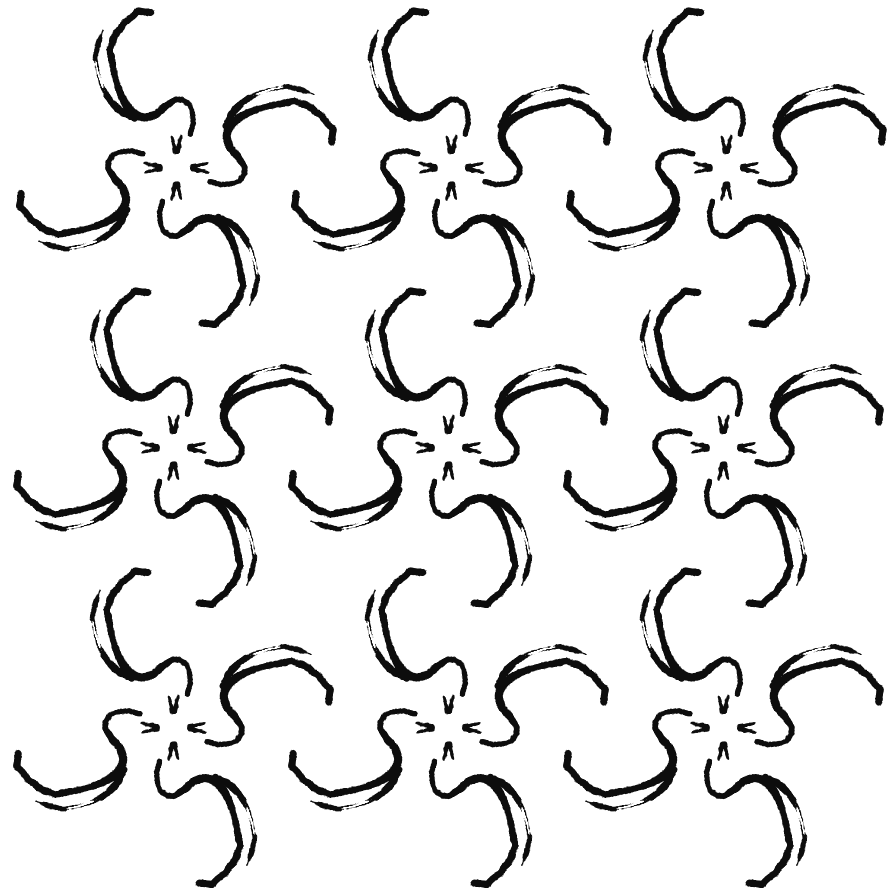
Write a Shadertoy shader that draws this pattern.

```glsl
// Three by three grid of brush-drawn pinwheels, each with four curling ink arms.

const float UNITS = 768.0;                  // design units across the canvas
const vec2  FIRST = vec2(148.7, 143.8);     // centre of the top left pinwheel
const vec2  PITCH = vec2(235.7, 240.0);     // spacing between pinwheels
const int   COUNT = 3;                      // pinwheels across and down
const float TOP_ROW_SHIFT = 2.5;            // sideways slip of the top row
const float REACH = 150.0;                  // outer radius of a pinwheel
const float ARM_WIDTH = 3.0;                // half width of the main stroke
const float TAIL_WIDTH = 2.1;               // half width near the inner hook
const float ROUGHNESS = 1.1;                // wobble of the ink edge
const vec3  PAPER = vec3(1.0);
const vec3  INK = vec3(0.05);

// Main stroke, from the outer tip to the inner hook (y points down)
const int ARM_N = 18;
const vec2 ARM[ARM_N] = vec2[](
    vec2(-22, -133), vec2(-33, -134), vec2(-44, -125), vec2(-53, -113),
    vec2(-57, -101), vec2(-54, -84), vec2(-49, -65), vec2(-42, -52),
    vec2(-34, -45), vec2(-26, -43), vec2(-17, -46), vec2(-9, -53),
    vec2(-2, -58), vec2(5, -58.5), vec2(11, -54), vec2(14, -47),
    vec2(14.5, -38), vec2(12, -29));

// Dry stroke that runs outside the arm and merges into its bend
const int DRY_N = 8;
const vec2 DRY[DRY_N] = vec2[](
    vec2(-63, -118), vec2(-68, -103), vec2(-69.5, -95), vec2(-67, -80),
    vec2(-63.5, -69), vec2(-58, -59), vec2(-49, -49), vec2(-36, -43));

float hash(vec2 p) {
    vec3 q = fract(p.xyx * 0.1031);
    q += dot(q, q.yzx + 33.33);
    return fract((q.x + q.y) * q.z);
}

float noise(vec2 p) {
    vec2 i = floor(p), f = fract(p);
    f = f * f * (3.0 - 2.0 * f);
    return mix(mix(hash(i), hash(i + vec2(1, 0)), f.x),
               mix(hash(i + vec2(0, 1)), hash(i + vec2(1, 1)), f.x), f.y);
}

// Nearest point on a growing path: x distance, y length along, z signed offset
void extendPath(vec2 p, vec2 a, vec2 b, inout vec3 nearest, inout float travelled) {
    vec2 ab = b - a, ap = p - a;
    float len = length(ab);
    float h = clamp(dot(ap, ab) / (len * len), 0.0, 1.0);
    float d = length(ap - ab * h);
    if (d < nearest.x)
        nearest = vec3(d, travelled + h * len, (ab.x * ap.y - ab.y * ap.x) / len);
    travelled += len;
}

// Capsule whose radius runs from r.x at a to r.y at b
float taper(vec2 p, vec2 a, vec2 b, vec2 r) {
    vec2 ab = b - a;
    float h = clamp(dot(p - a, ab) / dot(ab, ab), 0.0, 1.0);
    return length(p - a - ab * h) - mix(r.x, r.y, h);
}

float mainStroke(vec2 p) {
    vec3 path = vec3(1e3, 0.0, 0.0);
    float len = 0.0;
    for (int i = 1; i < ARM_N; i++) extendPath(p, ARM[i - 1], ARM[i], path, len);
    float width = mix(ARM_WIDTH, TAIL_WIDTH, smoothstep(0.72, 0.88, path.y / len));
    width += 0.6 * smoothstep(30.0, 0.0, abs(path.y - 0.6 * len));
    return path.x - width;
}

float dryStroke(vec2 p) {
    vec3 path = vec3(1e3, 0.0, 0.0);
    float len = 0.0;
    for (int i = 1; i < DRY_N; i++) extendPath(p, DRY[i - 1], DRY[i], path, len);
    float s = path.y;
    float width = mix(0.9, 2.1, smoothstep(0.0, 12.0, s))
                - 0.8 * smoothstep(22.0, 34.0, s) + 2.0 * smoothstep(40.0, 75.0, s);
    float dryness = 1.0 - smoothstep(0.0, 8.0, s)
                  + smoothstep(20.0, 32.0, s) * (1.0 - smoothstep(42.0, 66.0, s));
    float bristle = noise(vec2(s * 0.09, path.z * 1.1) + 40.0);
    return max(path.x - width, 3.0 * (0.85 * dryness - bristle) - 0.6);
}

// Forked drop pointing at the centre
float petal(vec2 p) {
    return min(taper(p, vec2(-0.8, -14.3), vec2(-4, -27), vec2(2.6, 0.6)),
               taper(p, vec2(0.6, -14.3), vec2(4, -27.5), vec2(2.6, 1.3)));
}

float pinwheel(vec2 p) {
    float d = 1e3;
    for (int k = 0; k < 4; k++) {
        bool inside = p.x > -78.0 && p.x < 24.0 && p.y > -145.0 && p.y < -5.0;
        if (inside) {
            float wobble = noise(p * 0.28 + 90.0) + 0.6 * noise(p * 0.8 + 70.0) - 0.8;
            float shape = min(min(mainStroke(p), dryStroke(p)), petal(p));
            d = min(d, shape + ROUGHNESS * wobble);
        }
        p = vec2(p.y, -p.x);
    }
    return d;
}

void mainImage(out vec4 fragColor, in vec2 fragCoord) {
    float pixel = UNITS / iResolution.y;
    vec2 p = vec2(fragCoord.x, iResolution.y - fragCoord.y) * pixel;
    float d = 1e3;
    for (int row = 0; row < COUNT; row++) {
        for (int col = 0; col < COUNT; col++) {
            vec2 q = p - FIRST - PITCH * vec2(col, row);
            if (row == 0) q.x -= TOP_ROW_SHIFT;
            if (dot(q, q) < REACH * REACH) d = min(d, pinwheel(q));
        }
    }
    float ink = clamp(0.5 - d / pixel, 0.0, 1.0);
    fragColor = vec4(mix(PAPER, INK, ink), 1.0);
}
```
